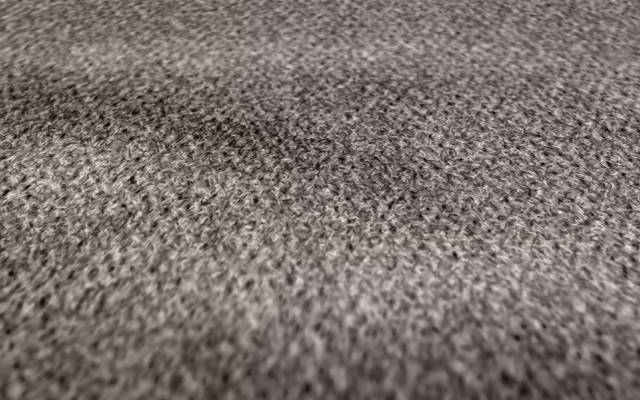
Write a Shadertoy shader that draws this texture.

```glsl
// Soft grey-brown knitted cloth seen at a low angle, with folds and shallow focus.

float hash(vec2 p) {
    vec3 q = fract(p.xyx * vec3(0.1031, 0.1030, 0.0973));
    q += dot(q, q.yzx + 33.33);
    return fract((q.x + q.y) * q.z);
}

float valueNoise(vec2 p) {
    vec2 cell = floor(p), f = fract(p);
    f = f * f * (3.0 - 2.0 * f);
    return mix(mix(hash(cell), hash(cell + vec2(1, 0)), f.x),
               mix(hash(cell + vec2(0, 1)), hash(cell + vec2(1, 1)), f.x), f.y);
}

// Soft elliptical spot, 1 at its centre
float spot(vec2 p, vec2 centre, vec2 size) {
    vec2 d = (p - centre) / size;
    return exp(-dot(d, d));
}

// Sum of short, randomly turned light and dark strands, widened by the blur
float fibres(vec2 p, float blur) {
    vec2 thread = vec2(0.6, 0.22);
    vec2 spread = sqrt(thread * thread + blur * blur);
    float sum = 0.0;
    for (int j = -2; j <= 2; j++) {
        for (int i = -2; i <= 2; i++) {
            vec2 cell = floor(p) + vec2(i, j);
            vec2 d = p - cell - vec2(hash(cell), hash(cell + 71.3));
            float angle = (hash(cell + 137.7) - 0.5) * 2.5;
            float c = cos(angle), s = sin(angle);
            vec2 local = vec2(c * d.x + s * d.y, c * d.y - s * d.x) / spread;
            sum += (hash(cell + 211.9) - 0.5) * exp(-0.5 * dot(local, local));
        }
    }
    return sum * thread.x * thread.y / (spread.x * spread.y);
}

// Broad light and shade of the folds
float foldShade(vec2 uv) {
    float valley = uv.y - 0.75 + 0.1 * uv.x + 0.37 * uv.x * uv.x;
    float tone = 0.475;
    tone -= 0.14 * exp(-valley * valley / 0.006) * smoothstep(0.85, 0.2, uv.x);
    tone += 0.09 * spot(uv, vec2(0.25, 0.86), vec2(0.5, 0.045));
    tone += 0.10 * spot(uv, vec2(0.08, 0.56), vec2(0.2, 0.09));
    tone += 0.08 * spot(uv, vec2(0.55, 0.31), vec2(0.45, 0.11));
    tone += 0.06 * spot(uv, vec2(1.0, 0.36), vec2(0.3, 0.16));
    tone -= 0.05 * spot(uv, vec2(0.6, 0.77), vec2(0.2, 0.05));
    tone -= 0.08 * spot(uv, vec2(0.0, 0.25), vec2(0.17, 0.2));
    tone -= 0.11 * smoothstep(0.26, 0.0, uv.y);
    tone -= 0.05 * spot(uv, vec2(1.0, 0.0), vec2(0.4, 0.2));
    tone -= 0.05 * spot(uv, vec2(0.0, 1.0), vec2(0.5, 0.1));
    return tone + 0.05 * (valueNoise(uv * vec2(5, 9)) - 0.5);
}

void mainImage(out vec4 fragColor, in vec2 fragCoord) {
    vec2 uv = fragCoord / iResolution.xy;

    // Receding cloth plane: one unit is one stitch across and one row down
    float stitchWidth = mix(0.037, 0.018, uv.y);
    vec2 cloth = vec2((uv.x - 0.5) / stitchWidth, 1.47 / stitchWidth);
    cloth.y += 0.8 * sin(uv.x * 5.0 + uv.y * 4.0) - 1.5 * uv.x;
    float blur = min(max(abs(uv.y - 0.55) - 0.08, 0.0) * 0.06 / stitchWidth, 0.72);

    // Staggered stitches with uneven spacing
    vec2 wobble = vec2(valueNoise(cloth * 0.9), valueNoise(cloth * 0.9 + 40.0)) - 0.5;
    vec2 stitch = cloth + wobble * vec2(0.4, 0.7);
    float lump = cos(6.2832 * stitch.x) * cos(3.1416 * stitch.y);
    float uneven = valueNoise(cloth * 1.1 + 90.0);

    float tone = foldShade(uv);
    tone += lump * mix(0.07, 0.045, blur) * (0.5 + uneven);
    tone -= smoothstep(0.5, 1.0, -lump) * uneven * mix(0.3, 0.03, blur);

    // Loose clumps of yarn, still seen where the focus is soft
    tone += (valueNoise(cloth * vec2(2.6, 1.9) + 17.0) - 0.5) * 0.1;
    tone += (valueNoise(cloth * vec2(5.0, 3.4) + 53.0) - 0.5) * 0.07;

    // Fine strands, clearest on the raised part of each stitch
    float strands = fibres(cloth * vec2(6.5, 4.0) + 300.0, blur) * (0.85 + 0.2 * lump);
    tone += strands / (1.0 + 1.5 * abs(strands));

    // Warm grey yarn, rosier far right and near the lower right
    vec3 warmth = vec3(0.028, -0.009, -0.022);
    float rosy = smoothstep(0.3, 1.0, uv.x) * abs(uv.y - 0.4);
    vec3 colour = max(tone, 0.07) + warmth + rosy * vec3(0.01, -0.015, 0.015);
    fragColor = vec4(clamp(colour, 0.0, 1.0), 1.0);
}
```
